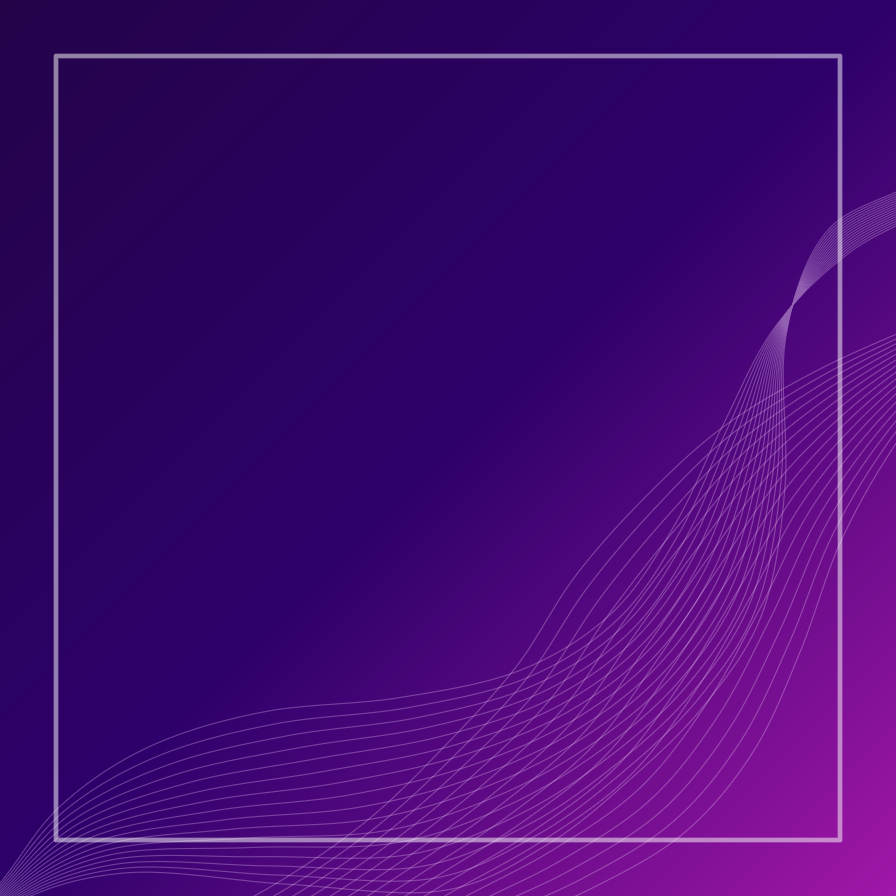
Reproduce this background procedurally as a WebGL 2 fragment shader.

```glsl
#version 300 es
precision highp float;
// Diagonal violet gradient with two ribbons of fine lines and a thin square frame.
// Ribbons live in diagonal axes: s runs along the rising diagonal, n across it.
// Each ribbon blends evenly between two smooth edge curves n(s).

uniform vec2 u_resolution;
out vec4 outColor;

const int KNOTS = 12;
const float KNOTS_PER_UNIT = 6.0;
const int LINES = 16;

const vec3 NIGHT = vec3(0.140, 0.010, 0.285);
const vec3 INDIGO = vec3(0.178, 0.000, 0.418);
const vec3 MAGENTA = vec3(0.630, 0.090, 0.655);
const vec3 LINE_TINT = vec3(0.93, 0.80, 0.98);

// Catmull-Rom curve over evenly spaced knots: returns value and slope.
vec2 curve(float knots[KNOTS], float s) {
    float x = clamp(s * KNOTS_PER_UNIT, 0.0, float(KNOTS) - 1.001);
    int i = int(x);
    float t = x - float(i);
    float a = knots[max(i - 1, 0)];
    float b = knots[i];
    float c = knots[i + 1];
    float d = knots[min(i + 2, KNOTS - 1)];
    float k1 = 0.5 * (c - a);
    float k2 = a - 2.5 * b + 2.0 * c - 0.5 * d;
    float k3 = 0.5 * (d - a) + 1.5 * (b - c);
    float value = b + t * (k1 + t * (k2 + t * k3));
    float slope = (k1 + t * (2.0 * k2 + 3.0 * t * k3)) * KNOTS_PER_UNIT;
    return vec2(value, slope);
}

// Smooth coverage of a stroke, kept faint when thinner than a pixel.
float stroke(float dist, float halfWidth, float pixel) {
    float cover = (halfWidth + 0.5 * pixel - dist) / pixel;
    return clamp(cover, 0.0, min(1.0, 2.0 * halfWidth / pixel));
}

// Accumulated opacity of the lines between two edges.
float ribbon(float n, vec2 upper, vec2 lower, float alpha, float pixel) {
    float clear = 1.0;
    for (int i = 0; i < LINES; i++) {
        vec2 line = mix(upper, lower, float(i) / float(LINES - 1));
        float dist = abs(n - line.x) * inversesqrt(2.0 * (1.0 + line.y * line.y));
        clear *= 1.0 - alpha * stroke(dist, 0.00065, pixel);
    }
    return 1.0 - clear;
}

// Signed distance to a centred square.
float squareDistance(vec2 p, float halfSize) {
    vec2 q = abs(p - 0.5) - halfSize;
    return length(max(q, 0.0)) + min(max(q.x, q.y), 0.0);
}

vec3 background(vec2 p) {
    float t = 0.5 * (p.x + 1.0 - p.y);
    vec3 dark = mix(NIGHT, INDIGO, clamp(t * 2.0, 0.0, 1.0));
    return mix(dark, MAGENTA, clamp(t * 2.0 - 1.0, 0.0, 1.0));
}

void main() {
    vec2 p = gl_FragCoord.xy / u_resolution;
    float pixel = 1.0 / min(u_resolution.x, u_resolution.y);
    float s = p.x + p.y;
    float n = p.y - p.x;

    // Twisting ribbon: its edges cross near the upper right.
    float twistUpper[KNOTS] = float[KNOTS](0.013, 0.033, 0.0, -0.089, -0.224, -0.329,
        -0.367, -0.339, -0.281, -0.230, -0.230, -0.276);
    float twistLower[KNOTS] = float[KNOTS](-0.023, -0.115, -0.307, -0.488, -0.553, -0.573,
        -0.573, -0.535, -0.419, -0.254, -0.181, -0.228);

    // Broad ribbon: sweeps from the bottom edge to the right edge.
    float broadUpper[KNOTS] = float[KNOTS](-0.195, -0.247, -0.297, -0.326, -0.329, -0.320,
        -0.285, -0.275, -0.284, -0.326, -0.389, -0.456);
    float broadLower[KNOTS] = float[KNOTS](-0.430, -0.482, -0.534, -0.583, -0.651, -0.693,
        -0.680, -0.620, -0.543, -0.496, -0.475, -0.469);

    vec3 color = background(p);
    float twist = ribbon(n, curve(twistUpper, s), curve(twistLower, s), 0.30, pixel);
    float broad = ribbon(n, curve(broadUpper, s), curve(broadLower, s), 0.30, pixel);
    color = mix(color, LINE_TINT, min(twist, 0.45));
    color = mix(color, LINE_TINT, min(broad, 0.45));

    // Translucent frame.
    float frame = stroke(abs(squareDistance(p, 0.4375)), 0.0026, pixel);
    color = mix(color, vec3(1.0), 0.5 * frame);

    outColor = vec4(color, 1.0);
}
```
